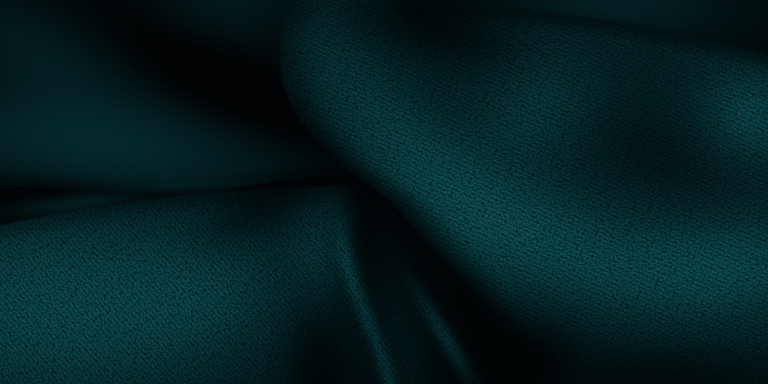
Give the GLSL for this texture, as a WebGL 1 fragment shader.

```glsl
precision highp float;
// Dark teal satin draped in three overlapping folds with a fine twill weave.
uniform vec2 u_resolution;

const vec3 SHADOW = vec3(0.005, 0.008, 0.010);
const vec3 SHEEN = vec3(0.040, 0.250, 0.272);
const float THREADS = 165.0;       // weave cells per canvas height
const float RIGHT_TWILL = -0.42;   // thread direction on each fold
const float FRONT_TWILL = -0.85;
const float TWILL_DEPTH = 0.17;
const float GRAIN_DEPTH = 0.85;
const float EDGE_SOFT = 0.006;
const float CONTRAST = 1.13;

vec2 turn(vec2 p, float a) {
  float c = cos(a), s = sin(a);
  return vec2(c * p.x + s * p.y, c * p.y - s * p.x);
}

// Soft elliptical patch of light.
float glow(vec2 p, vec2 center, vec2 radius, float angle) {
  vec2 q = turn(p - center, angle) / radius;
  return exp(-dot(q, q));
}

vec2 hash2(vec2 p) {
  p = vec2(dot(p, vec2(127.1, 311.7)), dot(p, vec2(269.5, 183.3)));
  return fract(sin(p) * 43758.55);
}

// Distance to the nearest jittered thread knot.
float cellular(vec2 p) {
  vec2 cell = floor(p), f = fract(p);
  float nearest = 2.0;
  for (int j = -1; j <= 1; j++) {
    for (int i = -1; i <= 1; i++) {
      vec2 o = vec2(float(i), float(j));
      nearest = min(nearest, length(o + hash2(cell + o) - f));
    }
  }
  return nearest;
}

float weave(vec2 p, float angle) {
  vec2 q = turn(p, angle) * THREADS;
  float twill = sin(q.y * 3.5 + 0.5 * sin(q.x * 0.25)) * (0.7 + 0.3 * sin(q.x * 2.2));
  float grain = 0.48 - cellular(q * vec2(0.8, 1.2));
  return TWILL_DEPTH * twill + GRAIN_DEPTH * grain;
}

// Fold outlines.
float rightEdge(float y) {
  float d = 1.0 - y;
  float bulge = (d - 0.53) / 0.09;
  return 0.73 + 0.6 * smoothstep(0.17, 0.97, d) + 0.035 * exp(-bulge * bulge)
       + 0.03 * (1.0 - smoothstep(0.0, 0.1, d));
}

float rightTop(float x) {
  float t = max(x - 1.1, 0.0);
  return 0.985 - 0.16 * t * t + 0.1 * (1.0 - smoothstep(0.9, 1.1, x));
}

float backSeam(float x) {
  return 0.515 - 0.025 * smoothstep(0.0, 0.4, x) + 0.05 * smoothstep(0.45, 0.85, x);
}

float frontTop(float x) { return 0.414 + 0.215 * x - 0.11 * x * x; }

// Light on each piece of cloth.
float backLight(vec2 p) {
  float l = 0.14 + 0.42 * glow(p, vec2(0.24, 0.62), vec2(0.52, 0.13), -0.12);
  l += 0.26 * glow(p, vec2(0.10, 0.86), vec2(0.30, 0.13), -0.5);
  l += 0.22 * glow(p, vec2(0.60, 1.0), vec2(0.20, 0.12), 0.0);
  l -= 0.21 * glow(p, vec2(0.60, 0.77), vec2(0.36, 0.09), -0.5);
  l += 0.32 * glow(p, vec2(1.60, 1.0), vec2(0.32, 0.10), -0.1);
  l += 0.12 * glow(p, vec2(0.50, 0.515), vec2(0.22, 0.012), 0.05);
  return l * mix(0.6, 1.0, smoothstep(0.0, 0.05, p.y - backSeam(p.x)));
}

float stripLight(vec2 p) {
  return 0.06 + 0.36 * glow(p, vec2(0.20, 0.47), vec2(0.19, 0.026), 0.12);
}

float frontLight(vec2 p) {
  float l = 0.16 + 0.68 * glow(p, vec2(0.12, 0.20), vec2(0.56, 0.32), 0.0);
  l += 0.26 * glow(p, vec2(0.58, 0.27), vec2(0.26, 0.20), 0.3);
  l += 0.26 * glow(p, vec2(0.83, 0.36), vec2(0.08, 0.15), -0.15);
  l -= 0.18 * glow(p, vec2(0.64, 0.43), vec2(0.15, 0.07), 0.5);
  l -= 0.16 * glow(p, vec2(0.82, 0.08), vec2(0.08, 0.20), 0.15);
  float creaseX = 0.89 + 0.14 * (1.0 - smoothstep(-0.1, 0.42, p.y));
  float shade = 0.09 + 0.20 * glow(p, vec2(1.04, 0.10), vec2(0.09, 0.24), 0.2);
  l = mix(l, shade, smoothstep(-0.01, 0.07, p.x - creaseX));
  float ridge = (p.x - creaseX) / 0.022;
  l += 0.36 * exp(-ridge * ridge) * (1.0 - smoothstep(0.28, 0.48, p.y));
  l += 0.42 * glow(p, vec2(1.16, 0.12), vec2(0.14, 0.022), -1.03);
  return l * mix(0.72, 1.0, smoothstep(0.0, 0.06, frontTop(p.x) - p.y));
}

float rightLight(vec2 p) {
  float l = 0.40 + 0.26 * glow(p, vec2(1.0, 0.70), vec2(0.40, 0.11), -0.75);
  l += 0.28 * glow(p, vec2(1.40, 0.72), vec2(0.17, 0.14), 0.5);
  l += 0.43 * glow(p, vec2(1.40, 0.38), vec2(0.50, 0.15), -0.35);
  l += 0.38 * glow(p, vec2(1.94, 0.32), vec2(0.27, 0.13), 0.0);
  l += 0.40 * glow(p, vec2(1.96, 0.70), vec2(0.14, 0.12), -0.5);
  l -= 0.23 * glow(p, vec2(1.13, 0.93), vec2(0.22, 0.09), -0.3);
  l -= 0.11 * glow(p, vec2(1.70, 0.60), vec2(0.22, 0.11), -0.4);
  l -= 0.24 * glow(p, vec2(1.75, 0.0), vec2(0.45, 0.13), 0.0);
  l -= 0.22 * glow(p, vec2(1.38, 0.08), vec2(0.12, 0.12), 0.0);
  // The upper hem catches more light than the lower edge.
  float rim = mix(0.25, 0.55, smoothstep(0.6, 0.85, p.y));
  l *= mix(rim, 1.0, smoothstep(-0.02, 0.12, p.x - rightEdge(p.y)));
  return l * mix(0.6, 1.0, smoothstep(0.0, 0.06, rightTop(p.x) - p.y));
}

float cover(float d) { return smoothstep(-EDGE_SOFT, EDGE_SOFT, d); }

void main() {
  vec2 p = gl_FragCoord.xy / u_resolution * vec2(2.0, 1.0);
  float front = cover(frontTop(p.x) - p.y);
  float right = cover(p.x - rightEdge(p.y)) * cover(rightTop(p.x) - p.y);
  // Layer the cloth from back to front.
  float light = mix(backLight(p), stripLight(p), cover(backSeam(p.x) - p.y));
  light = mix(light, frontLight(p), front);
  light = mix(light, rightLight(p), right);
  light = max((light - 0.5) * CONTRAST + 0.5, 0.02);
  // Focus falls off on the rear cloth, hiding its weave.
  float threads = mix(weave(p, FRONT_TWILL), weave(p, RIGHT_TWILL), right);
  light *= 1.0 + threads * mix(0.12, 1.0, max(front, right));
  light = clamp(light, 0.0, 1.5);
  vec3 color = SHADOW + (SHEEN - SHADOW) * vec3(light * light, light, light);
  gl_FragColor = vec4(color, 1.0);
}
```
